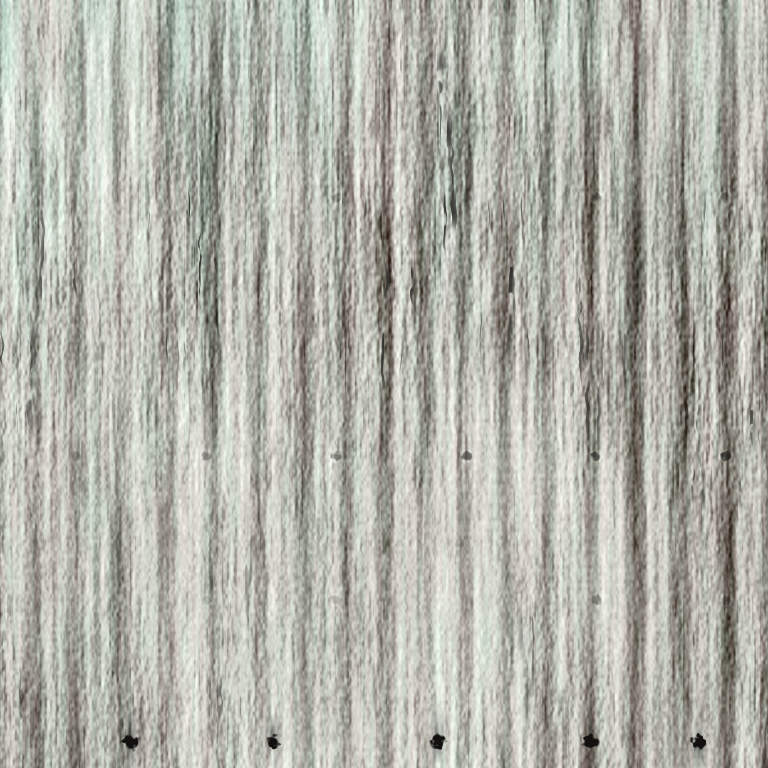
Write a WebGL 1 fragment shader that draws this texture.

```glsl
precision highp float;
// Weathered corrugated sheet: pale upright ridges, flaking grain, cracks and rows of nails.
uniform vec2 u_resolution;

const float RIDGES = 18.0;            // ridges across the canvas
const float RIDGE_SWAY = 0.15;        // uneven spacing, in ridges
const float GROOVE_WIDTH = 0.15;      // in ridges
const float GROOVE_DEPTH = 0.62;
const float STAIN_AMOUNT = 0.32;
const float STREAK_AMOUNT = 0.34;
const float GRAIN_AMOUNT = 0.62;
const float SPECK_AMOUNT = 0.36;
const float FLAKE_AMOUNT = 0.85;
const float HAIRLINE_DEPTH = 0.55;
const float BASE_TONE = 0.86;
const float NAIL_RADIUS = 0.0085;
const float STUD_RADIUS = 0.0055;
const vec3 WORN_BROWN = vec3(0.38, 0.36, 0.325);
const vec3 PALE_PAINT = vec3(0.84, 0.85, 0.815);
const vec3 CRACK_COLOR = vec3(0.15, 0.15, 0.14);
const vec3 NAIL_COLOR = vec3(0.07, 0.065, 0.06);
const vec3 MINT_TINT = vec3(-0.060, 0.015, 0.005);
const vec3 ROSE_TINT = vec3(0.040, -0.020, 0.005);

float hash(vec2 p) {
  return fract(sin(dot(p, vec2(127.1, 311.7))) * 43758.5453);
}

float noise(vec2 p) {
  vec2 i = floor(p);
  vec2 f = fract(p);
  f = f * f * (3.0 - 2.0 * f);
  float low = mix(hash(i), hash(i + vec2(1.0, 0.0)), f.x);
  float high = mix(hash(i + vec2(0.0, 1.0)), hash(i + vec2(1.0, 1.0)), f.x);
  return mix(low, high, f.y);
}

float bell(float x, float width) {
  return exp(-x * x / (width * width));
}

// Height of the flaking paint, stretched along the ridges
float flakeHeight(vec2 p) {
  return 0.55 * noise(p * vec2(190.0, 55.0)) + 0.45 * noise(p * vec2(310.0, 130.0) + 31.0);
}

// Grooves are dark, with a lit shoulder on either side
float ridgeShade(vec2 p) {
  float u = p.x * RIDGES + RIDGE_SWAY * cos(10.1 * (p.x - 0.1));
  float d = fract(u + 0.5) - 0.5;
  float id = floor(u + 0.5);
  float depth = mix(0.55, 1.0, hash(vec2(id, 4.0))) * mix(0.65, 1.1, p.x);
  depth *= 0.7 + 0.5 * noise(vec2(id * 3.7, p.y * 4.0));
  float groove = bell(d, GROOVE_WIDTH) + 0.45 * bell(d + 0.18, 0.12);
  float shoulder = bell(d - 0.28, 0.08) + 0.6 * bell(d + 0.38, 0.08);
  return 0.22 * shoulder - GROOVE_DEPTH * depth * groove;
}

// Soft vertical stains and fine scratched grain
float weatherShade(vec2 p) {
  float stain = noise(p * vec2(7.0, 3.0) + 8.0) - 0.5;
  float streak = noise(p * vec2(105.0, 4.0)) - 0.5;
  float grain = noise(p * vec2(270.0, 13.0) + 5.0) - 0.5;
  float speck = noise(p * vec2(390.0, 210.0)) - 0.5;
  float fine = mix(1.15, 0.75, smoothstep(0.6, 0.2, p.y));
  return STAIN_AMOUNT * stain + STREAK_AMOUNT * streak + fine * GRAIN_AMOUNT * grain
       + SPECK_AMOUNT * speck;
}

// Broken dark hairs between the fibres
float hairlines(vec2 p, float wear) {
  float hair = smoothstep(0.62, 0.88, noise(p * vec2(300.0, 24.0) + 53.0));
  return hair * (0.35 + wear) * noise(p * vec2(40.0, 6.0) + 9.0);
}

// Thin cracks that gather in worn patches
float crackMask(vec2 p, float wear) {
  float wobble = 0.8 * noise(p * vec2(20.0, 60.0));
  float line = noise(vec2(p.x * 210.0 + wobble, p.y * 11.0));
  float gap = noise(p * vec2(140.0, 70.0) + 17.0);
  return smoothstep(0.80, 0.95, line) * smoothstep(0.45, 0.8, wear) * smoothstep(0.2, 0.45, gap);
}

// Ragged round heads
float headMask(vec2 p, vec2 center, float radius) {
  float ragged = radius * (0.5 + noise(p * 230.0));
  float edge = max(1.5 / u_resolution.y, 0.0015);
  return 1.0 - smoothstep(ragged - edge, ragged + edge, length(p - center));
}

void main() {
  vec2 p = gl_FragCoord.xy / u_resolution;

  // Wear is strongest in a band across the middle
  float wear = 0.65 * noise(p * vec2(13.0, 4.5) + 2.0) + 0.4 * bell(p.y - 0.6, 0.22)
             + 0.2 * bell(p.y - 0.1, 0.1);
  vec2 slope = vec2(0.0014, -0.0010);
  float flakes = flakeHeight(p + slope) - flakeHeight(p - slope);

  // Tone and paint, with highlights rolled off
  float tone = BASE_TONE + ridgeShade(p) + weatherShade(p) - 0.10 * (p.x - 0.5);
  tone += FLAKE_AMOUNT * flakes * (0.35 + wear) - 0.22 * (wear - 0.4);
  tone -= HAIRLINE_DEPTH * hairlines(p, wear);
  tone -= 0.45 * max(tone - 0.9, 0.0);
  vec3 color = mix(WORN_BROWN, PALE_PAINT, clamp(tone, -0.5, 1.25));
  float mint = noise(p * vec2(26.0, 3.0) + 40.0) * (0.25 + 0.75 * smoothstep(0.35, 0.95, p.y));
  color += MINT_TINT * (mint * (1.2 - 0.7 * p.x) - 0.15);
  color += ROSE_TINT * (noise(p * vec2(190.0, 12.0) + 70.0) - 0.5);
  color = mix(color, CRACK_COLOR, 0.85 * crackMask(p, wear));

  // Nails along the foot, with a rust stain above and below each
  for (int i = 0; i < 5; i++) {
    float k = float(i);
    float sway = -0.022 * sin(1.57 * k);
    vec2 nail = vec2(0.170 + 0.215 * k - 0.0075 * k * k + sway, 0.034);
    vec2 q = p - nail;
    float stain = bell(q.x, 0.007) * bell(q.y, 0.035);
    color *= 1.0 - 0.6 * stain * noise(p * vec2(220.0, 40.0));
    color = mix(color, NAIL_COLOR, headMask(p, nail, NAIL_RADIUS));
  }

  // Fainter studs in upper rows, clearer toward the right
  for (int row = 0; row < 3; row++) {
    for (int i = 0; i < 6; i++) {
      float r = float(row);
      vec2 stud = vec2(0.100 + 0.169 * float(i), 0.406 + r * (0.3555 * r - 0.5425));
      float strength = 0.2 + 0.6 * stud.x;
      strength *= r < 0.5 ? 1.0 : 0.7 * hash(vec2(float(i), r));
      vec2 q = p - stud;
      color += 0.12 * strength * bell(length(q) - 1.4 * STUD_RADIUS, 0.0015);
      color = mix(color, CRACK_COLOR, strength * headMask(p, stud, STUD_RADIUS));
    }
  }

  gl_FragColor = vec4(clamp(color, 0.0, 1.0), 1.0);
}
```
